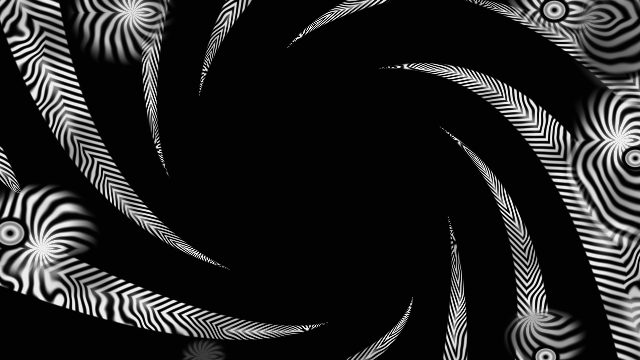
This background is drawn by a WebGL 2 fragment shader. Its source:

```glsl
#version 300 es
precision highp float;
// Swirl of tapering zebra-striped arms with soft glowing patches around a black centre.

#define ARM_COUNT 11
#define PATCH_COUNT 7
#define EYE_COUNT 4
#define STRIPES 40.0
#define FOLD 2.3
#define WARP 1.5
#define TAPER 1.05
#define RAYS 8.0
#define PAPER 0.93
#define INK 0.008

uniform vec2 u_resolution;
out vec4 outColor;

const float TAU = 6.2831853;

// Arms are quadratic curves: tip, bend and root, in canvas heights.
const vec2 TIP[ARM_COUNT] = vec2[](
    vec2(.910, .104), vec2(.637, .252), vec2(.470, .507), vec2(.553, .734),
    vec2(.799, .868), vec2(1.053, .810), vec2(1.222, .648), vec2(1.245, .398),
    vec2(1.146, .174), vec2(1.250, 1.012), vec2(.069, .444));
const vec2 BEND[ARM_COUNT] = vec2[](
    vec2(.625, .005), vec2(.204, .421), vec2(.382, .699), vec2(.579, .884),
    vec2(.880, .954), vec2(1.574, .884), vec2(1.505, .444), vec2(1.287, .236),
    vec2(1.130, .074), vec2(1.574, .954), vec2(.028, .502));
const vec2 ROOT[ARM_COUNT] = vec2[](
    vec2(-.046, .317), vec2(.069, 1.023), vec2(.440, 1.023), vec2(.671, 1.012),
    vec2(1.065, 1.019), vec2(1.840, -.060), vec2(1.481, -.019), vec2(1.262, -.019),
    vec2(.984, -.014), vec2(1.829, .699), vec2(-.023, .560));
const float HALF_WIDTH[ARM_COUNT] = float[](
    .086, .090, .035, .032, .026, .105, .052, .035, .025, .064, .040);

// Patches: centre and radii, then hot spot and strength.
const vec4 PATCH[PATCH_COUNT] = vec4[](
    vec4(.08, .363, .175, .118), vec4(1.725, .53, .155, .21),
    vec4(.336, .965, .15, .13), vec4(1.60, .99, .20, .09),
    vec4(1.516, .062, .11, .09), vec4(.567, .01, .06, .05),
    vec4(1.72, .89, .13, .13));
const vec3 HOT[PATCH_COUNT] = vec3[](
    vec3(.12, .31, 1.), vec3(1.725, .611, .95), vec3(.37, .965, .85),
    vec3(1.54, .972, .85), vec3(1.481, .12, .65), vec3(.567, .01, .22),
    vec3(1.62, .95, .5));

// Eyes: centre and radius.
const vec3 EYE[EYE_COUNT] = vec3[](
    vec3(.028, .352, .036), vec3(1.54, .972, .028),
    vec3(1.765, .56, .026), vec3(1.516, .008, .026));

float hash(vec2 p) {
    return fract(sin(dot(p, vec2(127.1, 311.7))) * 43758.55);
}

float noise(vec2 p) {
    vec2 i = floor(p), f = fract(p);
    f = f * f * (3.0 - 2.0 * f);
    return mix(mix(hash(i), hash(i + vec2(1, 0)), f.x),
               mix(hash(i + vec2(0, 1)), hash(i + vec2(1, 1)), f.x), f.y);
}

float stripe(float turns) {
    return smoothstep(-.9, .95, sin(TAU * turns));
}

// Gauss-Newton search for the nearest point; returns position along and signed offset.
vec2 curveCoords(vec2 p, vec2 a, vec2 b, vec2 c) {
    vec2 chord = c - a, offset = vec2(0), slope = chord;
    float t = clamp(dot(p - a, chord) / dot(chord, chord), 0.0, 1.0);
    for (int i = 0; i < 7; i++) {
        offset = p - mix(mix(a, b, t), mix(b, c, t), t);
        slope = 2.0 * mix(b - a, c - b, t);
        t = clamp(t + dot(offset, slope) / dot(slope, slope), 0.0, 1.0);
    }
    offset = p - mix(mix(a, b, t), mix(b, c, t), t);
    float side = slope.x * offset.y - slope.y * offset.x;
    return vec2(t, length(offset) * (side < 0.0 ? -1.0 : 1.0));
}

void main() {
    vec2 p = gl_FragCoord.xy / u_resolution.y;
    p.x += .5 * (16.0 / 9.0 - u_resolution.x / u_resolution.y);
    float pixel = 1.0 / u_resolution.y;
    float warp = noise(p * 11.0) + .3 * noise(p * 29.0);
    float shade = mix(.65, 1.2, noise(p * 14.0 + 5.0));
    float tone = 0.0;

    // Arms with folded stripes and a bright seam along each fold
    for (int i = 0; i < ARM_COUNT; i++) {
        vec2 q = curveCoords(p, TIP[i], BEND[i], ROOT[i]);
        float width = HALF_WIDTH[i] * pow(q.x, TAPER);
        float span = distance(TIP[i], BEND[i]) + distance(BEND[i], ROOT[i]);
        float fold = abs(q.y / max(width, .002) + .8 * (warp - .65));
        float bands = stripe(q.x * span * STRIPES + FOLD * fold + WARP * warp);
        float seam = .55 * exp(-14.0 * fold * fold) * smoothstep(.3, .7, noise(p * 15.0));
        float mask = smoothstep(-pixel, pixel, width - abs(q.y));
        tone = max(tone, mask * mix(bands * shade, 1.0, seam));
    }

    // Soft patches with field lines spreading from a hot spot
    for (int i = 0; i < PATCH_COUNT; i++) {
        float reach = length((p - PATCH[i].xy) / PATCH[i].zw) + .25 * (warp - .65);
        float mask = 1.0 - smoothstep(.68, 1.12, reach);
        vec2 q = p - HOT[i].xy;
        float r = length(q);
        float lines = stripe(RAYS * abs(atan(q.y, q.x)) / TAU * 2.0 + 24.0 * r + warp);
        float glow = exp(-r * r / .0016);
        tone = mix(tone, HOT[i].z * min(lines * shade + glow, 1.1), mask);
    }

    // Eyes: dark lid, pale iris with rings, small pupil
    for (int i = 0; i < EYE_COUNT; i++) {
        float d = length((p - EYE[i].xy) * vec2(.85, 1.0)) / EYE[i].z;
        float iris = (1.0 - smoothstep(.85, 1.0, d)) * smoothstep(.12, .3, d);
        float rings = .75 + .2 * cos(d * 13.0);
        tone = mix(tone, iris * rings, 1.0 - smoothstep(1.15, 1.4, d));
    }

    outColor = vec4(vec3(mix(INK, PAPER, clamp(tone, 0.0, 1.0))), 1.0);
}
```
